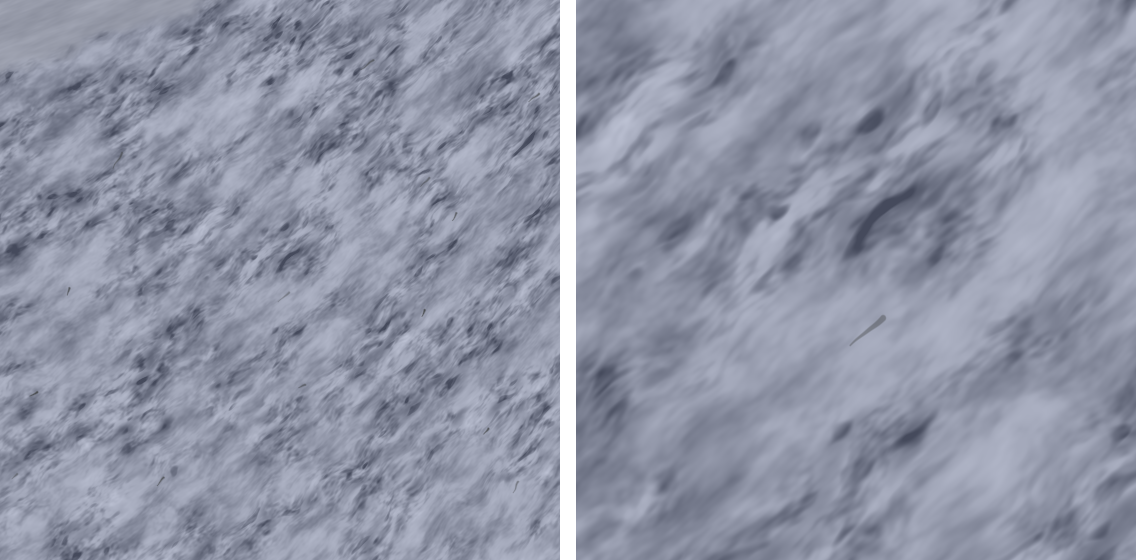
Left, the full canvas; right, a detail of the centre.
This texture is drawn by a Shadertoy shader. Its source:

```glsl
// Wind-swept snow: soft blue-grey drifts combed into slanting streaks,
// roughened by shadowed crevices, with a smooth slope in the upper left corner.
// Stretched gradient noise in a slowly turning frame, plus scattered dark twigs.

const vec3  SNOW_TINT      = vec3(0.0, 0.02, 0.09); // added to the grey tone
const vec3  TWIG_COLOR     = vec3(0.24, 0.25, 0.25);
const float BASE_TONE      = 0.572;
const float DRIFT_CONTRAST = 0.13;
const float STREAK_CONTRAST = 0.20;
const float GRAIN_CONTRAST = 0.24;
const float CREVICE_DEPTH  = 0.13;
const float FLECK_DEPTH    = 0.15;
const float STREAK_ANGLE   = 0.75;  // radians, at the centre
const float ANGLE_TURN     = 0.28;  // steeper towards the lower right
const float SLOPE_TONE     = 0.590;
const float SLOPE_ANGLE    = 0.38;
const int   TWIG_COUNT     = 14;

vec2 hash22(vec2 p) {
    vec3 h = fract(p.xyx * vec3(0.1031, 0.1030, 0.0973));
    h += dot(h, h.yzx + 33.33);
    return fract((h.xx + h.yz) * h.zy);
}

float cornerSlope(vec2 cell, vec2 offset) {
    return dot(hash22(cell) * 2.0 - 1.0, offset);
}

float gradientNoise(vec2 p) {
    vec2 cell = floor(p), f = fract(p);
    vec2 s = f * f * f * (f * (f * 6.0 - 15.0) + 10.0);
    vec2 e = vec2(1.0, 0.0);
    float low  = mix(cornerSlope(cell, f), cornerSlope(cell + e, f - e), s.x);
    float high = mix(cornerSlope(cell + e.yx, f - e.yx),
                     cornerSlope(cell + 1.0, f - 1.0), s.x);
    return mix(low, high, s.y);
}

float fbm(vec2 p, float roughness) {
    float sum = 0.0, gain = 1.0;
    for (int i = 0; i < 3; i++) {
        sum += gain * gradientNoise(p);
        p = p * 1.93 + vec2(17.3, 41.7);
        gain *= roughness;
    }
    return sum;
}

// Coordinates along and across a direction
vec2 alignTo(vec2 p, float angle) {
    vec2 dir = vec2(cos(angle), sin(angle));
    return vec2(dot(p, dir), dot(p, vec2(-dir.y, dir.x)));
}

float snowTone(vec2 p) {
    float angle = STREAK_ANGLE + ANGLE_TURN * dot(p, vec2(0.8, -0.6));
    vec2 q = alignTo(p, angle);
    vec2 w = q + vec2(0.016, 0.009) * vec2(gradientNoise(p * 15.0 + 3.0),
                                          gradientNoise(p * 18.0 + 29.0));

    // Drifts, streaks and fine grain, the last strongest on rough ground
    float drift  = fbm(q * vec2(3.2, 7.5) + 61.0, 0.6);
    float rough  = smoothstep(-0.25, 0.22, fbm(w * vec2(4.5, 11.0) + 107.0, 0.6));
    float streak = fbm(w * vec2(9.0, 27.0) + 151.0, 0.6);
    float grain  = fbm(w * vec2(27.0, 66.0) + 211.0, 0.75);

    // Shadowed hollows between the ridges, and small sharp dark flecks
    float hollow = gradientNoise(w * vec2(17.0, 44.0) + 263.0) + 0.4 * grain;
    float crevice = smoothstep(0.06, 0.46, hollow) * rough;
    float chip = gradientNoise(w * vec2(36.0, 92.0) + 401.0) - 0.25 * streak;
    float fleck = smoothstep(0.14, 0.42, chip) * rough;

    float tone = BASE_TONE + 0.02 * dot(p, vec2(1.0, -1.0));
    tone += DRIFT_CONTRAST * drift + STREAK_CONTRAST * streak;
    tone += GRAIN_CONTRAST * grain * mix(0.35, 1.0, rough);
    tone -= 0.05 * (rough - 0.5) + CREVICE_DEPTH * crevice + FLECK_DEPTH * fleck;
    return tone;
}

float slopeTone(vec2 p) {
    vec2 q = alignTo(p, SLOPE_ANGLE);
    return SLOPE_TONE + 0.06 * fbm(q * vec2(5.0, 26.0) + 311.0, 0.6)
                      + 0.05 * fbm(q * vec2(14.0, 70.0) + 353.0, 0.6);
}

// Coverage of thin tapered slivers
float twigs(vec2 p, float pixel) {
    float cover = 0.0;
    for (int i = 0; i < TWIG_COUNT; i++) {
        vec2 seed = vec2(float(i) * 3.0 + 5.0, 71.0);
        vec2 centre = hash22(seed) - 0.5;
        vec2 shape = hash22(seed + 19.0);
        vec2 q = alignTo(p - centre, mix(0.3, 1.25, shape.x));
        float halfLength = mix(0.006, 0.025, shape.y * shape.y);
        q.y += 0.004 * gradientNoise(vec2(q.x * 60.0, float(i)));
        float along = clamp(q.x, -halfLength, halfLength);
        float width = mix(0.0004, 0.0018, 0.5 + 0.5 * along / halfLength);
        float d = length(q - vec2(along, 0.0)) - width;
        float strength = mix(0.35, 0.85, fract(shape.x * 7.0));
        cover = max(cover, strength * (1.0 - smoothstep(-pixel, pixel, d)));
    }
    return cover;
}

void mainImage(out vec4 fragColor, in vec2 fragCoord) {
    vec2 p = (fragCoord - 0.5 * iResolution.xy) / iResolution.y;
    float pixel = 1.0 / iResolution.y;

    // Smooth slope behind a ragged edge
    float edge = p.y - 0.54 - 0.36 * p.x + 0.025 * fbm(p * vec2(14.0, 22.0), 0.6);
    float slope = smoothstep(-0.012, 0.022, edge);

    float tone = mix(snowTone(p), slopeTone(p), slope);
    tone = min(tone, 0.64 + 0.5 * (tone - 0.64)); // soft highlights
    vec3 color = vec3(max(tone, 0.27)) + SNOW_TINT * mix(1.0, 0.8, slope);

    color = mix(color, TWIG_COLOR, twigs(p, pixel) * (1.0 - slope));
    fragColor = vec4(color, 1.0);
}
```
